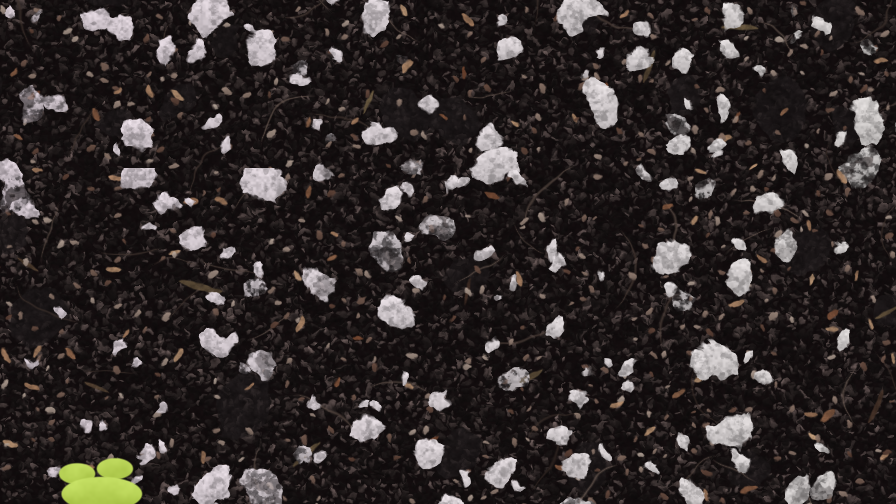
Give the GLSL for this texture, as a Shadertoy shader.

```glsl
float hash(vec2 p) {
    return fract(sin(dot(p, vec2(127.1, 311.7))) * 43758.5453);
}

float noise(vec2 p) {
    vec2 i = floor(p), f = fract(p);
    f = f * f * (3.0 - 2.0 * f);
    return mix(mix(hash(i), hash(i + vec2(1, 0)), f.x),
               mix(hash(i + vec2(0, 1)), hash(i + vec2(1, 1)), f.x), f.y);
}

float fbm(vec2 p) {
    return 0.55 * noise(p) + 0.3 * noise(p * 2.1 + 7.3) + 0.15 * noise(p * 4.3 + 3.1);
}

vec2 warp(vec2 p, float freq, float amount) {
    return p + amount * (vec2(fbm(p * freq), fbm(p * freq + 41.7)) - 0.5);
}

float ellipse(vec2 p, vec2 radii) {
    float k = length(p / radii);
    return k * (k - 1.0) / max(length(p / (radii * radii)), 0.001);
}

float softness() {
    return max(0.0022, 0.8 / iResolution.y);
}

// Random ellipses on a jittered grid; returns coverage, tint, height within the grain
vec3 scatter(vec2 p, float cells, float density, vec2 radii, float bend, float seed) {
    vec3 grain = vec3(0);
    vec2 home = floor(p * cells);
    for (int y = -1; y <= 1; y++)
    for (int x = -1; x <= 1; x++) {
        vec2 id = home + vec2(x, y);
        vec2 key = id + seed * 17.3;
        if (hash(key) > density) continue;
        vec2 jitter = vec2(hash(key + 3.1), hash(key + 5.7));
        vec2 q = p * cells - id - 0.15 - 0.7 * jitter;
        float lift = q.y;
        float angle = 6.2832 * hash(key + 9.2);
        float c = cos(angle), s = sin(angle);
        q = mat2(c, -s, s, c) * q;
        q.y += bend * (hash(key + 11.4) - 0.5) * q.x * q.x;
        vec2 size = radii * mix(0.6, 1.2, hash(key + 13.9));
        float cover = smoothstep(softness(), -softness(), ellipse(q, size) / cells);
        if (cover > grain.x)
            grain = vec3(cover, hash(key + 19.6), clamp(lift / size.x, -1.0, 1.0));
    }
    return grain;
}

// Dark crumbs in three sizes, a few of them paler
vec3 soil(vec2 p) {
    vec3 color = vec3(0.05, 0.035, 0.037);
    vec2 q = warp(p, 60.0, 0.016);
    for (int i = 0; i < 3; i++) {
        vec3 crumb = scatter(q, 42.0 + 22.0 * float(i), 0.72, vec2(0.52, 0.27), 1.0, float(i) + 1.0);
        float light = 0.05 + 0.30 * pow(crumb.y, 3.2);
        light *= 0.85 + 0.35 * crumb.z;
        color = mix(color, light * vec3(1.1, 0.95, 0.92), crumb.x * 0.9);
    }
    vec3 lump = scatter(warp(p, 25.0, 0.03), 7.0, 0.2, vec2(0.4, 0.3), 0.0, 5.0);
    color = mix(color, vec3(0.085, 0.075, 0.077) * (0.6 + 0.8 * fbm(p * 60.0)), lump.x * 0.75);
    return color * (0.65 + 0.7 * fbm(p * 110.0));
}

// Roots, splinters, husks and pale chips
vec3 addDebris(vec3 color, vec2 p) {
    vec3 root = scatter(warp(p, 14.0, 0.025), 7.0, 0.5, vec2(0.42, 0.014), 2.2, 6.0);
    color = mix(color, mix(vec3(0.17, 0.13, 0.11), vec3(0.42, 0.36, 0.32), root.y), root.x * 0.6);

    vec3 splinter = scatter(warp(p, 50.0, 0.006), 6.0, 0.14, vec2(0.24, 0.035), 0.5, 7.0);
    vec3 wood = mix(vec3(0.22, 0.15, 0.12), vec3(0.42, 0.37, 0.25), splinter.y);
    color = mix(color, wood * (0.7 + 0.6 * fbm(p * 90.0)), splinter.x * 0.85);

    vec3 husk = scatter(warp(p, 55.0, 0.009), 19.0, 0.13, vec2(0.27, 0.10), 0.8, 8.0);
    vec3 tan_ = mix(vec3(0.38, 0.22, 0.14), vec3(0.72, 0.59, 0.46), husk.y);
    color = mix(color, tan_ * (0.75 + 0.5 * fbm(p * 100.0)), husk.x * 0.9);

    vec3 chip = scatter(warp(p, 70.0, 0.009), 36.0, 0.19, vec2(0.30, 0.17), 0.0, 9.0);
    vec3 pale = mix(vec3(0.36, 0.25, 0.20), vec3(0.72, 0.66, 0.61), chip.y);
    return mix(color, pale * (0.9 + 0.15 * chip.z), chip.x * 0.9);
}

// Rough white stones with grey pits and a shaded underside
vec3 addPerlite(vec3 color, vec2 p) {
    vec2 q = warp(warp(p, 24.0, 0.032), 80.0, 0.011);
    for (int i = 0; i < 3; i++) {
        float cells = i == 0 ? 23.0 : i == 1 ? 13.0 : 8.5;
        float density = i == 0 ? 0.09 : i == 1 ? 0.14 : 0.20 + 0.36 * noise(floor(p * 3.0));
        vec3 stone = scatter(q, cells, density, vec2(0.34, 0.235), 0.0, 10.0 + float(i));
        float pits = smoothstep(0.42, 0.70, fbm(p * 85.0 + 5.0));
        float dirt = smoothstep(0.65, 1.0, stone.y);
        float light = 0.78 + 0.09 * stone.z - pits * (0.16 + 0.3 * dirt) - 0.12 * dirt;
        light += 0.12 * (noise(p * 190.0) - 0.5);
        vec3 white = light * mix(vec3(1.03, 0.98, 1.02), vec3(1.01, 1.0, 0.99), p.x / 1.78);
        float worn = 1.0 - 0.75 * dirt * smoothstep(0.45, 0.6, fbm(p * 50.0));
        color = mix(color, white, stone.x * worn);
    }
    return color;
}

// Small seedling of three rounded leaves
vec3 addSeedling(vec3 color, vec2 p) {
    for (int i = 0; i < 3; i++) {
        vec2 center = i == 0 ? vec2(0.153, 0.060) : i == 1 ? vec2(0.228, 0.070) : vec2(0.202, 0.020);
        vec2 radii = i == 2 ? vec2(0.080, 0.034) : vec2(0.036, 0.021);
        vec2 q = p - center;
        float leaf = smoothstep(softness(), -softness(), ellipse(q, radii));
        vec3 green = vec3(0.70, 0.81, 0.32) + 2.0 * q.y + 0.08 * (fbm(p * 40.0) - 0.5);
        color = mix(color, green, leaf);
    }
    return color;
}

void mainImage(out vec4 fragColor, in vec2 fragCoord) {
    vec2 p = fragCoord / iResolution.y;
    vec3 color = addDebris(soil(p), p);
    color = addPerlite(color, p);
    color = addSeedling(color, p);
    fragColor = vec4(clamp(color + vec3(0.018, 0.012, 0.014), 0.0, 1.0), 1.0);
}
```
